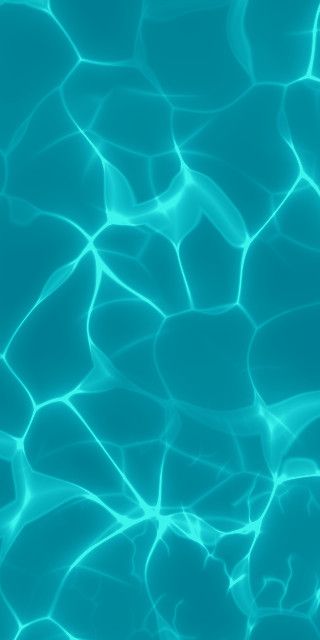
Write a Shadertoy shader that draws this texture.

```glsl
const vec2 NET_CELLS = vec2(3.6, 2.9);      // main cells per canvas width
const vec2 FAINT_CELLS = vec2(3.2, 5.2);    // soft background ripples
const vec2 FINE_CELLS = vec2(10.0, 6.5);    // small broken filaments
const float JITTER = 0.88;
const float RIM_WIDTH = 0.0044;
const float FOLD_WIDTH = 0.036;
const float GLOW_WIDTH = 0.026;
const float HALO_WIDTH = 0.075;
const float NODE_WIDTH = 0.014;
const vec2 CHOP_CENTER = vec2(0.72, 0.25);  // area of choppy water
const vec2 CHOP_SIZE = vec2(0.36, 0.30);

const vec3 WATER[6] = vec3[6](
    vec3(0.00, 0.495, 0.575), vec3(0.00, 0.56, 0.63), vec3(0.01, 0.63, 0.70),
    vec3(0.03, 0.71, 0.75), vec3(0.09, 0.80, 0.83), vec3(0.22, 0.95, 0.92));

vec2 hash2(vec2 p) {
    vec3 a = fract(p.xyx * vec3(0.1031, 0.1030, 0.0973));
    a += dot(a, a.yzx + 33.33);
    return fract((a.xx + a.yz) * a.zy);
}

// Layered sines, about 0 to 1
float swell(vec2 p, float freq, float phase) {
    float sum = 0.0;
    p *= freq;
    for (int i = 0; i < 4; i++) {
        p = mat2(0.8, 0.6, -0.6, 0.8) * p * 1.25 + phase;
        sum += sin(p.x + 1.3 * sin(p.y * 0.8 + phase));
    }
    return clamp(0.5 + 0.2 * sum, 0.0, 1.0);
}

vec2 bend(vec2 p, float freq, float amount) {
    p += amount * sin(p.yx * freq + vec2(0.7, 2.9));
    return p + 0.36 * amount * sin(p.yx * freq * 2.4 + vec2(4.1, 1.2));
}

// Cellular noise: x = distance to a cell border, y = distance to a corner
vec2 cellNet(vec2 p, vec2 cells, float seed) {
    vec2 q = p * cells;
    vec2 base = floor(q);
    vec3 near = vec3(9.0);
    for (int y = -1; y <= 1; y++)
    for (int x = -1; x <= 1; x++) {
        vec2 id = base + vec2(x, y);
        vec2 point = id + 0.5 + JITTER * (hash2(id + seed) - 0.5);
        float d = length(point - q);
        if (d < near.x) near = vec3(d, near.xy);
        else if (d < near.y) near = vec3(near.x, d, near.y);
        else near.z = min(near.z, d);
    }
    return 0.5 * (near.yz - near.x) / sqrt(cells.x * cells.y);
}

float bell(float x, float width) {
    return exp(-x * x / (width * width));
}

// Folded sheets of light: two bright rims around a pale film
float foldedLight(vec2 p, float pixel) {
    vec2 net = cellNet(bend(p, 7.5, 0.046), NET_CELLS, 17.0);
    float power = mix(0.35, 1.25, smoothstep(0.2, 0.62, swell(p, 3.8, 2.3)));
    float spread = smoothstep(0.44, 0.95, swell(p, 6.0, 5.1));
    float fold = FOLD_WIDTH * spread;
    float soft = max(RIM_WIDTH, pixel);
    float rim = bell(net.x - fold, soft) * mix(2.3, 0.9, smoothstep(0.0, 0.5, spread));
    float film = 1.0 - smoothstep(fold - soft, fold + soft, net.x);
    film *= smoothstep(0.0, 0.2, spread);
    float glow = exp(-net.x / GLOW_WIDTH);
    float halo = bell(net.x, HALO_WIDTH);
    float node = exp(-net.y / NODE_WIDTH);
    return power * (1.4 * glow + 0.4 * halo + rim + 1.1 * film + 2.0 * node);
}

// Blurred ripples lying behind the main net
float faintLight(vec2 p) {
    float border = cellNet(bend(p + 3.7, 5.0, 0.07), FAINT_CELLS, 41.0).x;
    float mask = smoothstep(0.42, 0.78, swell(p, 4.0, 8.4));
    return mask * (1.2 * exp(-border / 0.018) + 0.6 * bell(border, 0.005));
}

// Ragged bright threads in choppy water
float fineLight(vec2 p, float pixel) {
    vec2 away = (p - CHOP_CENTER) / CHOP_SIZE;
    float area = exp(-dot(away, away) * 1.2);
    vec2 net = cellNet(bend(bend(p, 17.0, 0.03), 41.0, 0.009), FINE_CELLS, 73.0);
    float broken = smoothstep(0.32, 0.72, swell(p, 13.0, 3.6));
    float thread = bell(net.x, max(0.0036, pixel));
    return area * broken * (1.8 * thread + 1.2 * exp(-net.x / 0.011)
        + 2.2 * exp(-net.y / 0.007));
}

vec3 waterColor(float light) {
    vec3 color = WATER[0];
    for (int i = 1; i < 6; i++)
        color = mix(color, WATER[i], clamp(light - float(i - 1), 0.0, 1.0));
    return color;
}

void mainImage(out vec4 fragColor, in vec2 fragCoord) {
    vec2 p = fragCoord / iResolution.x;
    float pixel = 1.0 / iResolution.x;

    // Broad depth shading, then each kind of caustic
    float light = 0.75 * swell(p, 3.2, 1.4) - 0.15;
    light += foldedLight(p, pixel) + faintLight(p) + fineLight(p, pixel);

    fragColor = vec4(waterColor(max(light, 0.0)), 1.0);
}
```
